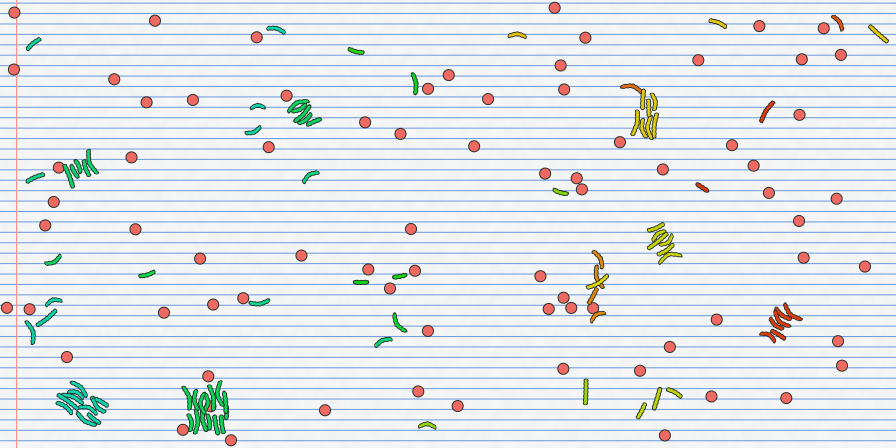
Give the GLSL for this pattern, as a WebGL 1 fragment shader.

```glsl
precision highp float;

uniform vec2 u_resolution;

const vec3 PAPER = vec3(0.955, 0.962, 0.962);
const vec3 RULE_BLUE = vec3(0.45, 0.62, 0.87);
const vec3 MARGIN_PINK = vec3(0.96, 0.58, 0.57);
const vec3 DOT_RED = vec3(0.93, 0.41, 0.38);
const vec3 INK = vec3(0.14, 0.17, 0.15);
const float RULES = 43.0;
const float OUTLINE = 0.0021;
const int DOTS = 76;
const int COLONIES = 36;
const int MAX_RODS = 20;

float hash(float n, float salt) {
  return fract(sin(n * 12.9898 + salt * 78.233) * 43758.5);
}

// Evenly spread sequence, loosened by a random shift
vec2 scatter(float i, float seed, float jitter, vec2 canvas) {
  vec2 shift = vec2(hash(i, seed), hash(i, seed + 1.0)) * jitter;
  return fract(i * vec2(0.7549, 0.5698) + seed * 0.37 + shift) * canvas;
}

float cover(float d, float px) {
  return clamp(0.5 - d / px, 0.0, 1.0);
}

// Pixel coverage of a thin line, exact below one pixel
float stripe(float d, float halfWidth, float px) {
  return cover(d - halfWidth, px) - cover(d + halfWidth, px);
}

vec3 outlined(vec3 under, float d, vec3 fill, float px) {
  under = mix(under, INK, cover(d, px));
  return mix(under, fill, cover(d + OUTLINE, px));
}

vec3 hueColor(float hue) {
  vec3 ramp = abs(fract(hue + vec3(0.0, 0.6667, 0.3333)) * 6.0 - 3.0) - 1.0;
  return mix(vec3(0.05), vec3(0.88, 0.83, 0.82), clamp(ramp, 0.0, 1.0));
}

vec3 ruledPaper(vec2 p, float px) {
  float grain = sin(p.x * 61.0 + 3.0 * sin(p.y * 47.0))
              + sin(p.y * 93.0 + 2.0 * sin(p.x * 129.0));
  vec3 col = PAPER + 0.004 * grain;
  float rule = (fract(p.y * RULES + 0.8) - 0.5) / RULES;
  col = mix(col, RULE_BLUE, stripe(rule, 0.00118, px));
  return mix(col, MARGIN_PINK, stripe(p.x - 0.037, 0.0013, px));
}

// Kinked capsule with a beaded edge
float rod(vec2 p, float angle, float halfLength, float bend) {
  float c = cos(angle), s = sin(angle);
  p = vec2(c * p.x + s * p.y, c * p.y - s * p.x);
  p.y -= bend * (sqrt(p.x * p.x + 0.00003) - 0.5 * halfLength);
  float beads = 0.0004 * cos(p.x * 700.0);
  p.x -= clamp(p.x, -halfLength, halfLength);
  return length(p) - 0.0054 - beads;
}

vec3 drawDots(vec3 col, vec2 p, vec2 canvas, float px) {
  for (int i = 0; i < DOTS; i++) {
    vec2 center = scatter(float(i), 5.0, 0.22, canvas);
    col = outlined(col, length(p - center) - 0.0134, DOT_RED, px);
  }
  return col;
}

// Rods lie side by side, or in small colonies end to end
vec3 drawColony(vec3 col, vec2 p, float id, float count, vec3 fill, float px) {
  float heading = hash(id, 21.0) * 3.1416;
  vec2 along = vec2(cos(heading), sin(heading));
  vec2 across = vec2(-along.y, along.x);
  float chained = step(0.45, hash(id, 22.0)) * step(count, 4.5);
  float lanes = count > 6.5 ? 2.0 : 1.0;
  for (int j = 0; j < MAX_RODS; j++) {
    float k = float(j);
    if (k >= count) break;
    float key = id * 23.0 + k;
    float row = floor(k / lanes) - 0.5 * (count / lanes - 1.0);
    float lane = mod(k, lanes) - 0.5 * (lanes - 1.0);
    float slide = (hash(key, 31.0) - 0.5) * 0.028;
    vec2 stacked = across * row * 0.0135 + along * (lane * 0.046 + slide);
    vec2 linked = along * row * 0.042 + across * slide;
    float turn = (hash(key, 32.0) - 0.5) * mix(0.5, 2.0, chained);
    float halfLength = mix(0.011, 0.025, hash(key, 33.0));
    float bend = (hash(key, 34.0) - 0.5) * 1.1;
    vec2 q = p - mix(stacked, linked, chained);
    col = outlined(col, rod(q, heading + turn, halfLength, bend), fill, px);
  }
  return col;
}

// Teal to orange from left to right, most crowded at lower left
vec3 drawColonies(vec3 col, vec2 p, vec2 canvas, float px) {
  for (int i = 0; i < COLONIES; i++) {
    float id = float(i) + 1.0;
    vec2 center = scatter(id, 11.0, 0.2, canvas);
    vec2 q = p - center;
    if (dot(q, q) > 0.04) continue;
    float crowd = 1.0 - smoothstep(0.1, 0.45, length(center - vec2(0.25, 0.15)));
    float size = hash(id, 13.0);
    float count = 1.0 + floor(9.0 * pow(size, 4.0) + 10.0 * crowd * size);
    float hue = mix(0.45, 0.1, smoothstep(0.4, 1.6, center.x));
    hue = clamp(hue + (hash(id, 14.0) - 0.5) * 0.17, 0.035, 0.47);
    col = drawColony(col, q, id, count, hueColor(hue), px);
  }
  return col;
}

void main() {
  float px = 1.0 / u_resolution.y;
  vec2 p = gl_FragCoord.xy * px;
  vec2 canvas = vec2(u_resolution.x * px, 1.0);
  vec3 col = ruledPaper(p, px);
  col = drawDots(col, p, canvas, px);
  col = drawColonies(col, p, canvas, px);
  gl_FragColor = vec4(col, 1.0);
}
```
